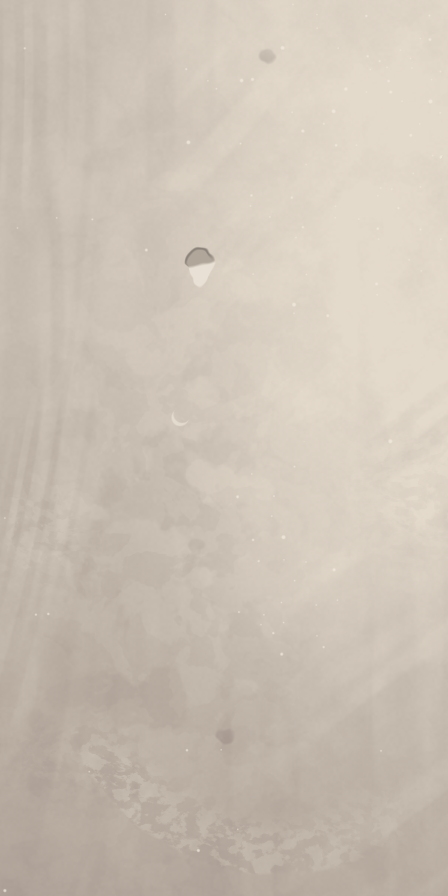
Write a Shadertoy shader that draws this texture.

```glsl
// Worn plaster wall: a soft light gradient, mottled knife patches, trowel
// strokes, a stippled arc, pale specks and a few dents and chips.
// All layers add to one shade value that is mapped to a warm grey ramp.

const vec3 DARK_PLASTER  = vec3(0.69, 0.64, 0.60);
const vec3 MID_PLASTER   = vec3(0.80, 0.76, 0.71);
const vec3 LIGHT_PLASTER = vec3(0.885, 0.845, 0.79);
const vec3 CHIP_SHADOW   = vec3(0.60, 0.56, 0.52);
const vec3 CHIP_LIGHT    = vec3(0.91, 0.88, 0.83);
const float PATCH_STRENGTH   = 0.11;
const float STROKE_STRENGTH  = 0.13;
const float STIPPLE_STRENGTH = 0.24;
const float GRAIN_STRENGTH   = 0.05;
const vec2  ARC_CENTER = vec2(0.62, 0.55);
const float ARC_RADIUS = 0.50;

float hash(vec2 p) {
    vec3 q = fract(vec3(p.xyx) * 0.1031);
    q += dot(q, q.yzx + 33.33);
    return fract((q.x + q.y) * q.z);
}

float noise(vec2 p) {
    vec2 i = floor(p), f = fract(p);
    f = f * f * (3.0 - 2.0 * f);
    return mix(mix(hash(i), hash(i + vec2(1, 0)), f.x),
               mix(hash(i + vec2(0, 1)), hash(i + vec2(1, 1)), f.x), f.y);
}

float fbm(vec2 p) {
    float sum = 0.0, amp = 0.53;
    for (int i = 0; i < 4; i++) {
        sum += amp * noise(p);
        p = mat2(0.8, 0.6, -0.6, 0.8) * p * 2.03 + 17.3;
        amp *= 0.5;
    }
    return sum;
}

// Soft elliptical region, 1 at its centre
float region(vec2 p, vec2 center, vec2 size) {
    vec2 q = (p - center) / size;
    return exp(-dot(q, q));
}

// Signed, patchy streaks along a direction given in radians
float trowel(vec2 p, float angle, float fineness, float seed) {
    vec2 along = vec2(cos(angle), sin(angle));
    vec2 q = vec2(dot(p, along), dot(p, vec2(-along.y, along.x)));
    float streak = noise(vec2(q.x * 2.2, q.y * fineness) + seed);
    float cover = smoothstep(0.42, 0.68, noise(q * vec2(2.5, 6.0) + seed * 1.7));
    return (smoothstep(0.3, 0.75, streak) - 0.5) * cover;
}

// Broad light: bright upper right, dim left side and foot
float wallLight(vec2 p) {
    float lift = smoothstep(-0.2, 1.2, p.y);
    float across = smoothstep(-0.08, 0.82, p.x + 0.08 * (fbm(p * 3.0) - 0.5));
    float shade = mix(mix(-0.05, 0.42, lift), mix(0.10, 1.04, lift), across);
    shade -= 0.17 * region(p, vec2(0.36, 0.98), vec2(0.19, 0.55));
    return shade - 0.10 * region(p, vec2(0.9, 2.05), vec2(0.5, 0.2));
}

// Pale dots, one per grid cell at most
float specks(vec2 p, float cells, float density, float px) {
    vec2 id = floor(p * cells);
    vec2 spot = 0.25 + 0.5 * vec2(hash(id + 3.1), hash(id + 8.7));
    float radius = mix(0.0012, 0.0042, pow(hash(id + 5.3), 3.0));
    float d = length(fract(p * cells) - spot) / cells - radius;
    return step(hash(id), density) * smoothstep(px, -px, d);
}

float dent(vec2 p, vec2 center, float radius) {
    vec2 q = p - center;
    float d = length(q * vec2(0.85, 1.1)) + 0.008 * (noise(p * 70.0) - 0.5);
    return smoothstep(radius, radius * 0.55, d) * (0.75 - 10.0 * q.y);
}

void mainImage(out vec4 fragColor, in vec2 fragCoord) {
    vec2 p = fragCoord / iResolution.x;
    float px = 1.0 / iResolution.x;
    float shade = wallLight(p);

    // Mottled patches with knife-cut edges, strongest in the central stain
    vec2 warp = vec2(fbm(p * 6.0), fbm(p * 6.0 + 41.0)) - 0.5;
    vec2 w = p + 0.07 * warp;
    float stain = region(p, vec2(0.38, 0.75), vec2(0.25, 0.65));
    float patches = smoothstep(0.44, 0.56, fbm(w * 11.0)) - 0.5;
    patches += 0.7 * (smoothstep(0.45, 0.53, fbm(w * 20.0 + 9.0)) - 0.5);
    shade += PATCH_STRENGTH * patches * (0.35 + 0.95 * stain);
    shade += 0.28 * (fbm(p * 4.0 + 23.0) - 0.5);

    // Trowel strokes: steep curved at left, upright centre, diagonal at right
    vec2 bent = p + vec2(0.10 * (p.y - 0.9) * (p.y - 0.9), 0.0);
    float left = smoothstep(0.32, 0.05, p.x);
    float strokes = left * (trowel(bent, 1.50, 38.0, 4.0) + trowel(bent, 1.38, 60.0, 31.0));
    strokes += 0.6 * (1.0 - left) * trowel(p, 1.57, 32.0, 12.0);
    strokes += 1.1 * region(p, vec2(0.42, 1.65), vec2(0.3, 0.28)) * trowel(p, 0.88, 34.0, 7.0);
    strokes += 0.8 * smoothstep(0.5, 0.8, p.x) * trowel(p, 0.65, 30.0, 19.0);
    strokes += 0.8 * region(p, vec2(0.45, 1.98), vec2(0.12, 0.12)) * trowel(p, -0.8, 40.0, 2.0);
    shade += STROKE_STRENGTH * strokes;

    // Stippled sweep at the foot, plus rough spots on both sides
    float inside = ARC_RADIUS - length(p - ARC_CENTER) + 0.012 * (noise(p * 14.0) - 0.5);
    float band = smoothstep(-0.004, 0.006, inside) * smoothstep(0.15, 0.07, inside);
    band *= smoothstep(0.42, 0.25, p.y) * smoothstep(1.1, 0.5, p.x);
    float rough = band + 0.55 * region(p, vec2(0.1, 0.82), vec2(0.12, 0.13));
    rough += 0.45 * region(p, vec2(0.93, 0.9), vec2(0.14, 0.16));
    rough += 0.4 * region(p, vec2(0.15, 0.3), vec2(0.15, 0.1));
    float stipple = smoothstep(0.40, 0.58, fbm(p * vec2(48.0, 64.0) + 3.0 * warp));
    shade += STIPPLE_STRENGTH * rough * (stipple - 0.25);
    shade += GRAIN_STRENGTH * (noise(p * 150.0) - 0.5);

    // Dents
    shade -= 0.55 * dent(p, vec2(0.594, 1.875), 0.020);
    shade -= 0.38 * dent(p, vec2(0.503, 0.357), 0.021);
    shade -= 0.20 * dent(p, vec2(0.438, 0.784), 0.019);

    vec3 color = mix(DARK_PLASTER, MID_PLASTER, clamp(shade / 0.58, -0.3, 1.0));
    color = mix(color, LIGHT_PLASTER, clamp((shade - 0.58) / 0.42, 0.0, 1.1));

    // Specks gather at the upper right and below the middle
    float density = 0.20 * region(p, vec2(0.8, 1.8), vec2(0.3, 0.3));
    density += 0.28 * region(p, vec2(0.62, 0.72), vec2(0.1, 0.16)) + 0.008;
    color = mix(color, CHIP_LIGHT + 0.04, 0.75 * specks(p, 42.0, density, px));

    // Pale crescent nick
    vec2 n = p - vec2(0.402, 1.068);
    float nick = max(length(n) - 0.019, 0.020 - length(n - vec2(0.005, 0.008)));
    color = mix(color, CHIP_LIGHT, 0.8 * smoothstep(px, -px, nick));

    // Teardrop chip: shadowed top, bright lower face, dark upper rim
    vec2 c = p - vec2(0.447, 1.412) + 0.006 * (noise(p * 60.0) - 0.5);
    float low = max(-c.y, 0.0);
    vec2 drop = vec2(c.x * (1.0 + 14.0 * low), c.y > 0.0 ? c.y * 0.95 : c.y * 0.65);
    float chip = length(drop) - 0.033;
    float top = smoothstep(-0.004, 0.006, c.y - 0.25 * c.x + 0.012 * (noise(p * 45.0) - 0.5));
    vec3 face = mix(CHIP_LIGHT, mix(CHIP_SHADOW, MID_PLASTER, 0.45), top);
    float rim = smoothstep(0.005, 0.0, abs(chip + 0.002)) * smoothstep(-0.005, 0.02, c.y - 0.3 * c.x);
    color = mix(color, face, smoothstep(px, -px, chip));
    color = mix(color, CHIP_SHADOW * 0.85, 0.8 * rim);

    fragColor = vec4(color, 1.0);
}
```
